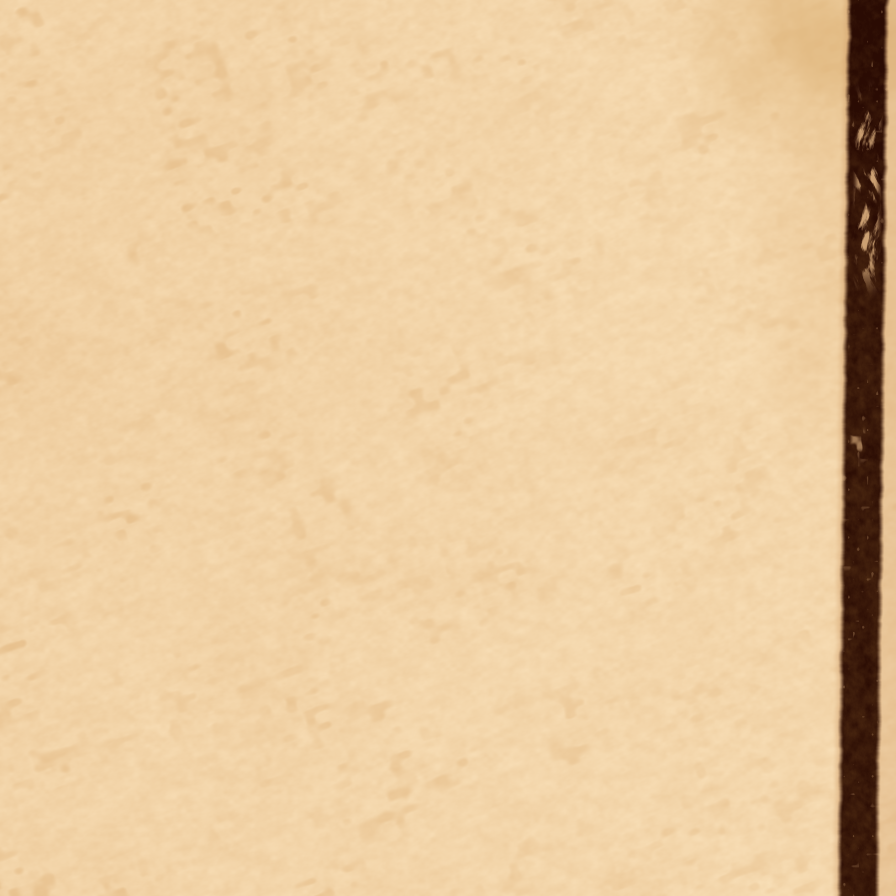
This texture is drawn by a WebGL 1 fragment shader. Its source:

```glsl
precision highp float;

uniform vec2 u_resolution;

const vec3 PAPER_LIGHT = vec3(0.960, 0.850, 0.685);
const vec3 PAPER_WARM = vec3(0.938, 0.808, 0.628);
const vec3 FLECK_COLOR = vec3(0.885, 0.715, 0.500);
const vec3 STAIN_COLOR = vec3(0.870, 0.705, 0.475);
const vec3 INK_DARK = vec3(0.165, 0.045, 0.012);
const vec3 INK_BROWN = vec3(0.280, 0.145, 0.060);
const vec3 INK_HALO = vec3(0.800, 0.590, 0.380);
const vec3 SCRATCH_COLOR = vec3(0.800, 0.630, 0.450);

const float BAR_BOTTOM_X = 0.9575;
const float BAR_TOP_X = 0.9690;
const float BAR_HALF_WIDTH = 0.0212;
const float BAR_SOFTNESS = 0.0036;
const float BAR_ROUGHNESS = 0.0035;
const vec2 STAIN_CENTER = vec2(0.925, 0.955);
const vec2 STAIN_RADIUS = vec2(0.165, 0.140);
const float FIBRE_STRENGTH = 0.060;
const float GRAIN_STRENGTH = 0.022;

float hash(vec2 p) {
  return fract(sin(dot(p, vec2(127.1, 311.7))) * 43758.5453);
}

float valueNoise(vec2 p) {
  vec2 cell = floor(p);
  vec2 f = fract(p);
  f = f * f * (3.0 - 2.0 * f);
  float low = mix(hash(cell), hash(cell + vec2(1.0, 0.0)), f.x);
  float high = mix(hash(cell + vec2(0.0, 1.0)), hash(cell + vec2(1.0, 1.0)), f.x);
  return mix(low, high, f.y);
}

float fbm(vec2 p) {
  float sum = 0.0;
  float amplitude = 0.5;
  for (int i = 0; i < 4; i++) {
    sum += amplitude * valueNoise(p);
    p = mat2(1.6, 1.2, -1.2, 1.6) * p + 17.3;
    amplitude *= 0.5;
  }
  return sum / 0.9375;
}

// Soft window that is 1 between lo and hi
float band(float x, float lo, float hi, float soft) {
  return smoothstep(lo - soft, lo + soft, x) * (1.0 - smoothstep(hi - soft, hi + soft, x));
}

vec3 paper(vec2 uv) {
  // Broad tone: warmer at the left, paler toward the bar
  float blotches = fbm(uv * vec2(7.0, 8.0) + 3.0) - 0.5;
  float leftBand = band(uv.y, 0.48, 0.72, 0.12) * (1.0 - smoothstep(0.0, 0.5, uv.x));
  float paleness = smoothstep(0.0, 0.85, uv.x) * 0.45 + 0.35 - blotches * 0.5;
  paleness -= leftBand * 0.25;
  vec3 color = mix(PAPER_WARM, PAPER_LIGHT, clamp(paleness, 0.0, 1.0));

  // Dense short fibres rising to the right, and fine grain
  vec2 slanted = vec2(uv.x + 0.35 * uv.y, uv.y - 0.35 * uv.x);
  float fibres = fbm(slanted * vec2(65.0, 110.0)) - 0.5;
  float grain = valueNoise(uv * vec2(170.0, 190.0)) - 0.5;
  vec3 fibreTint = vec3(0.5, 0.85, 1.15);
  color += (fibres * FIBRE_STRENGTH + grain * GRAIN_STRENGTH) * fibreTint;

  // Small soft flecks all over, denser at the left
  float fleck = smoothstep(0.52, 0.90, valueNoise(slanted * vec2(65.0, 95.0) + 9.0));
  fleck *= smoothstep(0.35, 0.75, fbm(uv * 14.0 + 21.0));
  color = mix(color, FLECK_COLOR, fleck * mix(0.60, 0.25, uv.x));

  // Stain in the upper right corner, with a faint tint trailing below it
  float reach = length((uv - STAIN_CENTER) / STAIN_RADIUS);
  reach += (fbm(uv * 24.0 + 5.0) - 0.5) * 0.6;
  color = mix(color, STAIN_COLOR, 0.70 * (1.0 - smoothstep(0.0, 1.20, reach)));
  float trail = band(uv.y, 0.53, 0.85, 0.08) * smoothstep(0.80, 0.92, uv.x);
  return mix(color, FLECK_COLOR, trail * 0.40 * fbm(uv * 18.0 + 31.0));
}

vec3 ink(vec2 uv, float across) {
  // Dark at the top, browner and mottled below
  float mottle = fbm(uv * vec2(130.0, 110.0) + 40.0) - 0.5;
  float brownness = 0.52 - 0.42 * smoothstep(0.65, 0.95, uv.y) + mottle * 1.2;
  vec3 color = mix(INK_DARK, INK_BROWN, clamp(brownness, 0.0, 1.0));

  // Worn streaks in the upper part and a small chip at mid height
  vec2 streakPos = vec2(uv.x + 0.006 * sin(uv.y * 55.0), uv.y);
  float streaks = smoothstep(0.48, 0.70, fbm(streakPos * vec2(130.0, 45.0) + 8.0));
  float worn = band(uv.y, 0.69, 0.89, 0.025) * band(across, -0.011, 0.014, 0.005);
  float chips = smoothstep(0.45, 0.70, valueNoise(uv * vec2(150.0, 100.0)));
  float chipZone = band(uv.y, 0.497, 0.520, 0.004) * band(across, -0.013, 0.001, 0.003);

  // Sparse pale specks along the whole bar
  float specks = 0.3 * smoothstep(0.86, 0.98, valueNoise(uv * vec2(190.0, 150.0) + 60.0));
  float wear = max(max(streaks * worn, chips * chipZone * 0.7), specks);
  return mix(color, SCRATCH_COLOR, wear);
}

void main() {
  vec2 uv = gl_FragCoord.xy / u_resolution;
  vec3 color = paper(uv);

  // Leaning bar with a ragged edge
  float across = uv.x - mix(BAR_BOTTOM_X, BAR_TOP_X, uv.y);
  float ragged = (fbm(vec2(uv.y * 75.0, sign(across) * 7.0)) - 0.5) * BAR_ROUGHNESS;
  float edge = abs(across) - BAR_HALF_WIDTH + ragged;
  float halo = 1.0 - smoothstep(0.0, 0.010, edge);
  float rightMargin = smoothstep(0.0, BAR_HALF_WIDTH, across);
  float bar = 1.0 - smoothstep(-BAR_SOFTNESS, BAR_SOFTNESS, edge);
  color = mix(color, INK_HALO, max(halo * 0.40, rightMargin * 0.28));
  color = mix(color, ink(uv, across), bar);

  gl_FragColor = vec4(clamp(color, 0.0, 1.0), 1.0);
}
```
